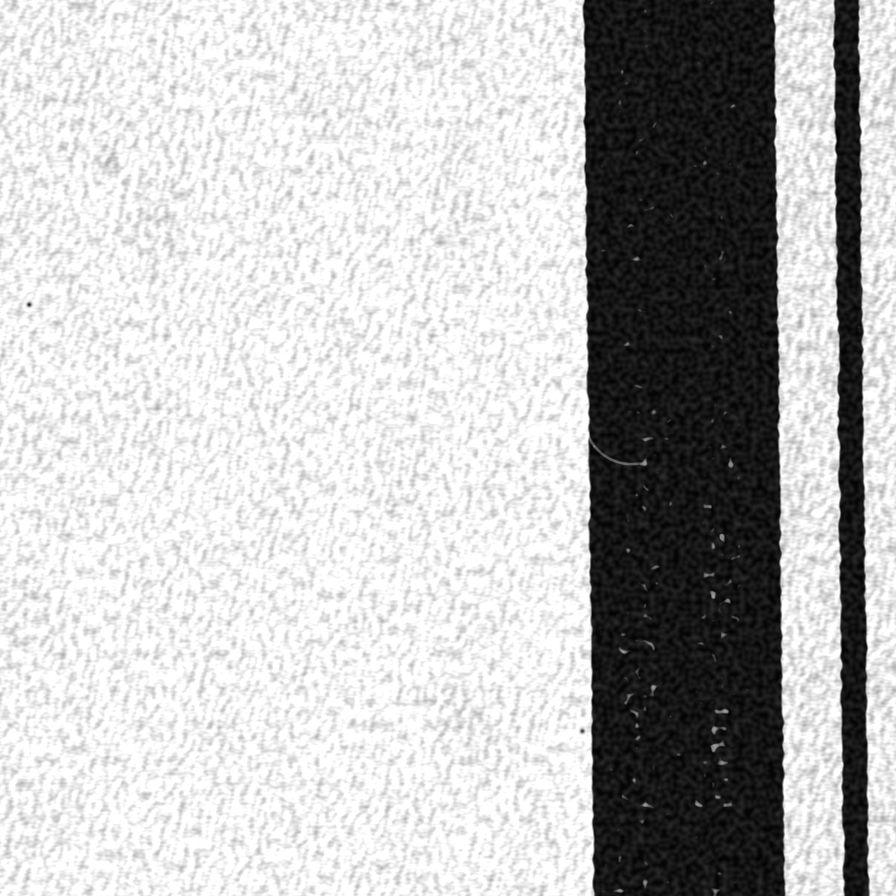
Reproduce this texture procedurally as a Shadertoy shader.

```glsl
// Grainy white paper printed with one wide and one thin black vertical bar.

const vec2 WIDE_BAR = vec2(0.6628, 0.8755);   // left and right edge at the bottom
const vec2 THIN_BAR = vec2(0.9420, 0.9695);
const float SLANT = 0.0112;                   // leftward drift of the bars up the sheet
const float EDGE_SOFT = 0.0016;
const float EDGE_ROUGH = 0.0028;
const float PAPER_TONE = 0.972;
const float PAPER_GRAIN = 0.30;
const float PAPER_MOTTLE = 0.045;
const float MARGIN_SHADE = 0.050;             // darker paper right of the wide bar
const vec2 GRAIN_FREQ = vec2(135.0, 76.0);
const float GRAIN_LEAN = 0.22;
const float INK_TONE = 0.078;
const float INK_GRAIN = 0.12;
const float FLECK_FREQ = 105.0;
const float FLECK_TONE = 0.50;
const vec2 HAIR_CENTER = vec2(0.705, 0.535);
const float HAIR_RADIUS = 0.0530;
const vec2 FLECK_CLUSTERS[5] = vec2[5](
    vec2(0.717, 0.290), vec2(0.798, 0.705), vec2(0.690, 0.902),
    vec2(0.798, 0.395), vec2(0.730, 0.530));

vec2 hashGradient(ivec2 cell) {
    uvec2 c = uvec2(cell);
    uint h = c.x * 1597U ^ c.y * 51749U;
    h = (h ^ (h >> 15)) * 73939U;
    h = (h ^ (h >> 13)) * 93563U;
    h ^= h >> 16;
    float angle = float(h & 65535U) * 6.2832 / 65536.0;
    return vec2(cos(angle), sin(angle));
}

float gradientNoise(vec2 p) {
    ivec2 i = ivec2(floor(p));
    vec2 f = fract(p);
    vec2 u = f * f * f * (f * (f * 6.0 - 15.0) + 10.0);
    float a = dot(hashGradient(i), f);
    float b = dot(hashGradient(i + ivec2(1, 0)), f - vec2(1, 0));
    float c = dot(hashGradient(i + ivec2(0, 1)), f - vec2(0, 1));
    float d = dot(hashGradient(i + ivec2(1, 1)), f - vec2(1, 1));
    return mix(mix(a, b, u.x), mix(c, d, u.x), u.y);
}

float spot(vec2 p, vec2 center, float radius) {
    vec2 d = (p - center) / radius;
    return exp(-dot(d, d));
}

// Coverage of a slanted bar with ragged edges
float barMask(vec2 p, vec2 edges, float seed, float soft) {
    float x = p.x + SLANT * p.y;
    vec2 ragged = vec2(gradientNoise(vec2(p.y * 85.0, seed)),
                       gradientNoise(vec2(p.y * 85.0, seed + 7.3)));
    vec2 wander = vec2(gradientNoise(vec2(p.y * 9.0, seed + 3.6)),
                       gradientNoise(vec2(p.y * 9.0, seed + 11.4)));
    edges += EDGE_ROUGH * (ragged + 0.5 * wander);
    return smoothstep(edges.x - soft, edges.x + soft, x)
         * (1.0 - smoothstep(edges.y - soft, edges.y + soft, x));
}

float paperTone(vec2 p) {
    vec2 leaning = vec2(p.x - GRAIN_LEAN * p.y, p.y);
    float grain = gradientNoise(leaning * GRAIN_FREQ)
                + 0.55 * gradientNoise(p * GRAIN_FREQ.yx * 2.0 + 31.7);
    float mottle = gradientNoise(p * 14.0 + 5.2) + 0.7 * gradientNoise(p * 37.0 + 9.1);
    float tone = PAPER_TONE + PAPER_GRAIN * grain + PAPER_MOTTLE * mottle;

    // Broad shading of the sheet
    tone -= MARGIN_SHADE * smoothstep(0.62, 0.88, p.x);
    tone -= 0.015 * (1.0 - smoothstep(0.0, 0.15, p.x));
    tone -= 0.012 * smoothstep(0.6, 1.0, p.y);

    // Smudges
    tone -= 0.24 * spot(p, vec2(0.121, 0.818), 0.010);
    tone -= 0.05 * spot(p, vec2(0.185, 0.755), 0.035);
    tone -= 0.06 * spot(p, vec2(0.500, 0.733), 0.025);
    tone -= 0.06 * spot(p, vec2(0.514, 0.195), 0.030);
    return clamp(tone, 0.0, 1.0);
}

float inkTone(vec2 p) {
    float tone = INK_TONE + INK_GRAIN * (gradientNoise(p * 150.0 + 17.3)
                                       + 0.5 * gradientNoise(p * 83.0 + 3.1));

    // Worn flecks gather in two columns and a few clusters
    vec2 column = (vec2(p.x) - vec2(0.715, 0.802)) / vec2(0.030, 0.028);
    float wear = exp(-column.x * column.x) + exp(-column.y * column.y);
    wear *= 0.55 + 0.45 * (1.0 - smoothstep(0.40, 0.62, p.y));
    wear *= 0.8 + 0.9 * gradientNoise(p * 17.0 + 2.7);
    for (int i = 0; i < 5; i++) wear += 0.8 * spot(p, FLECK_CLUSTERS[i], 0.020);
    float fleck = gradientNoise(p * FLECK_FREQ + 41.9)
                + 0.4 * gradientNoise(p * FLECK_FREQ * 0.55 + 13.3);
    float threshold = mix(0.60, 0.24, clamp(wear, 0.0, 1.0));
    tone += FLECK_TONE * smoothstep(threshold, threshold + 0.34, fleck);

    // Curved hair
    vec2 d = p - HAIR_CENTER;
    float hair = 1.0 - smoothstep(0.0005, 0.0024, abs(length(d) - HAIR_RADIUS));
    hair *= (1.0 - smoothstep(-0.016, -0.008, d.y)) * (1.0 - smoothstep(0.006, 0.014, d.x));
    return clamp(tone + 0.30 * hair, 0.02, 1.0);
}

void mainImage(out vec4 fragColor, in vec2 fragCoord) {
    vec2 p = fragCoord / iResolution.xy;
    float soft = max(EDGE_SOFT, 0.75 / iResolution.x);
    float ink = max(barMask(p, WIDE_BAR, 1.5, soft), barMask(p, THIN_BAR, 23.5, soft));
    float tone = mix(paperTone(p), inkTone(p), ink);

    // Stray dark specks
    tone = mix(tone, 0.12, spot(p, vec2(0.0326, 0.660), 0.0026));
    tone = mix(tone, 0.20, spot(p, vec2(0.6500, 0.184), 0.0026));
    fragColor = vec4(vec3(tone), 1.0);
}
```
